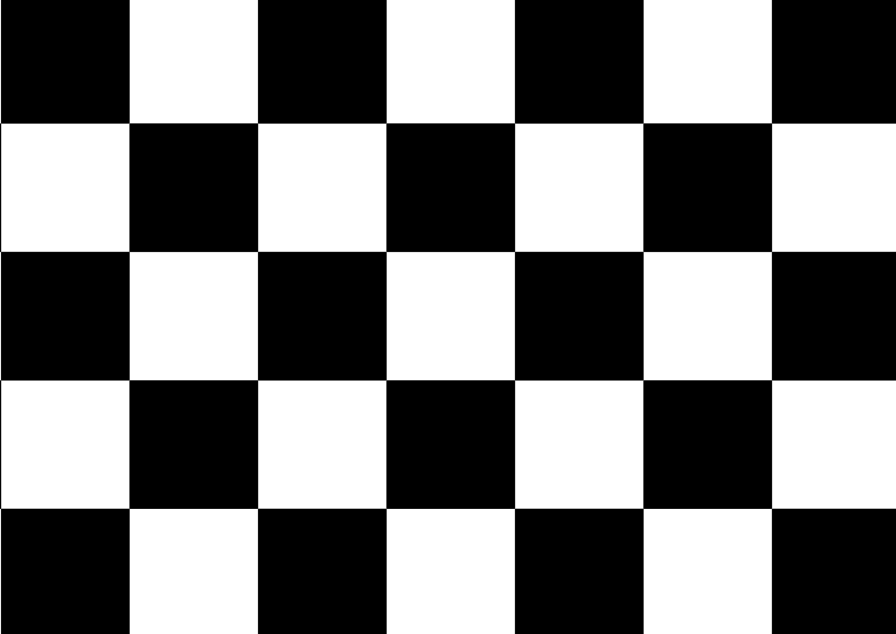
Give the GLSL for this pattern, as a Shadertoy shader.

```glsl
// Black and white checkerboard, about seven squares across and five down, cropped at the edges.

const vec3 BLACK = vec3(0.0);
const vec3 WHITE = vec3(1.0);
const vec2 CELL_SIZE = vec2(0.1434, 0.2026);    // fraction of canvas width, height
const vec2 GRID_ORIGIN = vec2(0.0012, -0.0052); // lower left corner of the first square
const float EDGE_SOFTNESS = 0.002;              // fraction of canvas height
const float INK_SPREAD = 1.4;                   // darkens the blended edge slightly

// Signed distance to the nearest grid line, positive in even cells.
vec2 signedStripe(vec2 grid) {
    return abs(fract(grid * 0.5 - 0.25) * 2.0 - 1.0) - 0.5;
}

// Smooth checker: 0 where both stripes agree, 1 where they differ.
float checker(vec2 grid, vec2 halfEdge) {
    vec2 side = clamp(signedStripe(grid) / halfEdge, -1.0, 1.0);
    return 0.5 - 0.5 * side.x * side.y;
}

void mainImage(out vec4 fragColor, in vec2 fragCoord) {
    vec2 uv = fragCoord / iResolution.xy;
    vec2 grid = (uv - GRID_ORIGIN) / CELL_SIZE;

    // Edge width in cells, never narrower than one pixel
    float edgePixels = max(1.0, EDGE_SOFTNESS * iResolution.y);
    vec2 halfEdge = 0.5 * edgePixels / (iResolution.xy * CELL_SIZE);

    float tone = pow(checker(grid, halfEdge), INK_SPREAD);
    fragColor = vec4(mix(BLACK, WHITE, tone), 1.0);
}
```
